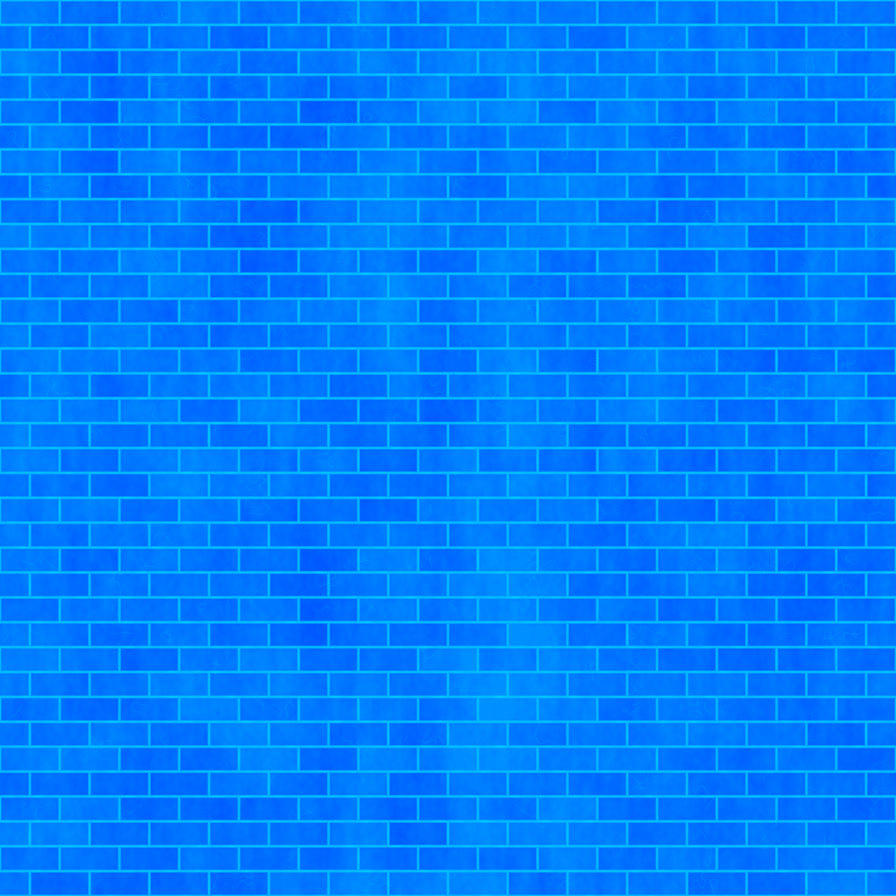
A Shadertoy shader for this texture:

```glsl
// Running-bond wall of flat blue bricks with thin, soft cyan joints.
// Each brick takes a random tone; periodic gradient noise adds vertical
// weather streaks, mottling, grain and faint scratches, so the wall tiles.

const vec2  BRICKS       = vec2(15.0, 36.0);   // bricks across, courses up
const float JOINT_CORE   = 0.0002;             // canvas units from joint center
const float JOINT_FADE   = 0.0027;             // where the joint has faded out
const float EDGE_WIDTH   = 0.0050;             // reach of the darker brick rim
const vec3  BRICK_DARK   = vec3(0.0, 0.35, 1.0);
const vec3  BRICK_LIGHT  = vec3(0.0, 0.56, 1.0);
const vec3  JOINT_COLOR  = vec3(0.0, 0.73, 1.0);
const vec3  JOINT_BRIGHT = vec3(0.0, 0.87, 1.0);
const float BASE_TONE    = 0.48;               // 0 is dark, 1 is light
const float BRICK_VARY   = 0.42;
const float STREAKS      = 0.30;
const float BLOTCHES     = 0.26;
const float MOTTLE       = 0.20;
const float GRAIN        = 0.16;
const float SCRATCHES    = 0.25;
const float EDGE_SHADE   = 0.14;
const float BAND_CENTER  = 0.57;               // broad pale run-off band
const float BAND_WIDTH   = 0.075;
const float BAND_LIGHT   = 0.24;

float hash(vec2 p) {
    vec3 q = fract(p.xyx * vec3(0.1031, 0.1030, 0.0973));
    q += dot(q, q.yzx + 33.33);
    return fract((q.x + q.y) * q.z);
}

float cornerSlope(vec2 cell, vec2 corner, vec2 f, vec2 period, float seed) {
    float angle = 6.2832 * hash(mod(cell + corner, period) + seed);
    return dot(vec2(cos(angle), sin(angle)), f - corner);
}

// Gradient noise that repeats once over the canvas; cells = lattice size.
float noise(vec2 uv, vec2 cells, float seed) {
    vec2 p = uv * cells;
    vec2 i = floor(p), f = p - i;
    vec2 w = f * f * f * (f * (f * 6.0 - 15.0) + 10.0);
    vec2 x = vec2(1.0, 0.0);
    float low  = mix(cornerSlope(i, x.yy, f, cells, seed),
                     cornerSlope(i, x.xy, f, cells, seed), w.x);
    float high = mix(cornerSlope(i, x.yx, f, cells, seed),
                     cornerSlope(i, x.xx, f, cells, seed), w.x);
    return mix(low, high, w.y);
}

// Octaves of tall, narrow noise read as water running down the wall.
float streaks(vec2 uv) {
    vec2 cells = vec2(13.0, 2.0);
    float sum = 0.0, gain = 1.0;
    for (int i = 0; i < 4; i++) {
        sum += gain * noise(uv, cells, 17.0 + 31.0 * float(i));
        cells *= 2.0;
        gain *= 0.75;
    }
    return sum;
}

// Thin winding marks, kept only inside scattered patches.
float scratches(vec2 uv) {
    float ridge = 1.0 - smoothstep(0.0, 0.09, abs(noise(uv, vec2(75.0), 211.0)));
    return ridge * smoothstep(0.15, 0.42, noise(uv, vec2(26.0), 257.0));
}

void mainImage(out vec4 fragColor, in vec2 fragCoord) {
    vec2 uv = fragCoord / iResolution.xy;
    vec2 pixel = 1.0 / iResolution.xy;

    // Brick layout: every second course shifts by half a brick.
    vec2 grid = uv * BRICKS;
    float course = floor(grid.y);
    grid.x += 0.5 * (1.0 - mod(course, 2.0));
    vec2 brick = mod(floor(grid), BRICKS);
    vec2 edge = (0.5 - abs(fract(grid) - 0.5)) / BRICKS;

    // Brick tone and weathering.
    float fromBand = (uv.x - BAND_CENTER) / BAND_WIDTH;
    float tone = BASE_TONE;
    tone += BRICK_VARY * (hash(brick + 5.0) - 0.5);
    tone += STREAKS * streaks(uv);
    tone += BLOTCHES * noise(uv, vec2(9.0, 7.0), 101.0);
    tone += MOTTLE * noise(uv, vec2(45.0, 36.0), 131.0);
    tone += GRAIN * noise(uv, vec2(140.0, 110.0), 151.0);
    tone += SCRATCHES * scratches(uv);
    tone += BAND_LIGHT * exp(-fromBand * fromBand);
    float rim = 1.0 - smoothstep(0.0, EDGE_WIDTH, min(edge.x, edge.y));
    tone -= EDGE_SHADE * rim;
    vec3 color = mix(BRICK_DARK, BRICK_LIGHT, clamp(tone, 0.0, 1.0));

    // Joints: a soft glow across the line, brightest where noise lifts it.
    vec2 fade = max(vec2(JOINT_FADE), pixel);
    vec2 joint = 1.0 - smoothstep(vec2(JOINT_CORE), fade, edge);
    float glint = 0.08 * joint.y + 0.8 * noise(uv, vec2(60.0, 36.0), 307.0);
    vec3 jointColor = mix(JOINT_COLOR, JOINT_BRIGHT, clamp(glint, 0.0, 1.0));
    color = mix(color, jointColor, max(0.95 * joint.x, joint.y));

    fragColor = vec4(color, 1.0);
}
```
